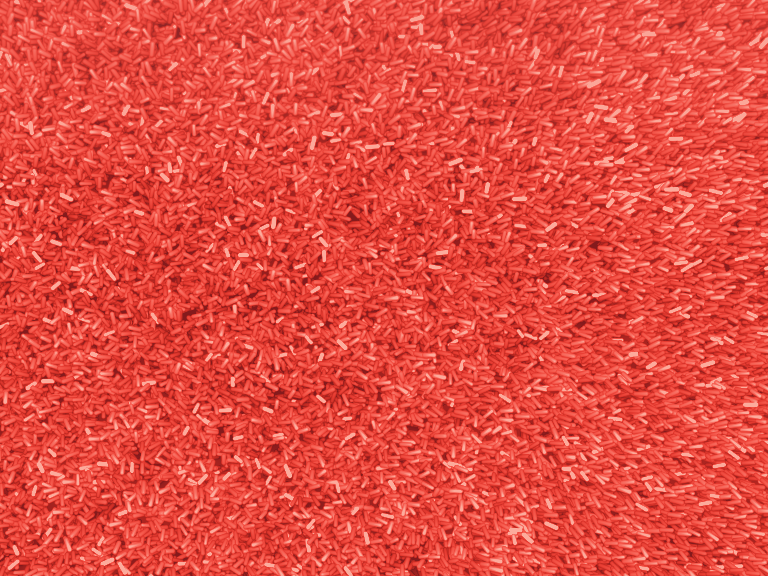
Reproduce this texture procedurally as a WebGL 2 fragment shader.

```glsl
#version 300 es
precision highp float;

#define LAYERS 7
#define CELL 0.0195
#define RADIUS 0.0037
#define SHORT_HALF 0.0040
#define LONG_HALF 0.0095
#define FAN_CENTRE vec2(0.38, 0.45)
#define FAN_PULL 1.15
#define DISORDER 0.58
#define SHADOW 0.42
#define TONE_SPREAD 0.42
#define GLINT_SHARE 0.05
#define CLUMP 0.16

uniform vec2 u_resolution;
out vec4 outColor;

vec3 hash3(ivec3 cell) {
    uvec3 v = uvec3(cell + 4096) * 1664525u + 1013904223u;
    v.x += v.y * v.z; v.y += v.z * v.x; v.z += v.x * v.y;
    v ^= v >> 16u;
    v.x += v.y * v.z; v.y += v.z * v.x; v.z += v.x * v.y;
    return vec3(v >> 8u) / 16777216.0;
}

float cornerSlope(ivec2 corner, vec2 offset) {
    float a = 6.2832 * hash3(ivec3(corner, 77)).x;
    return dot(vec2(cos(a), sin(a)), offset);
}

float gradientNoise(vec2 p) {
    ivec2 i = ivec2(floor(p));
    vec2 f = fract(p);
    vec2 w = f * f * f * (f * (f * 6.0 - 15.0) + 10.0);
    float low = mix(cornerSlope(i, f), cornerSlope(i + ivec2(1, 0), f - vec2(1, 0)), w.x);
    float high = mix(cornerSlope(i + ivec2(0, 1), f - vec2(0, 1)),
                     cornerSlope(i + ivec2(1, 1), f - vec2(1, 1)), w.x);
    return mix(low, high, w.y);
}

// Distance to a capsule about the origin; along runs from -1 at the root to 1 at the tip
float capsule(vec2 p, vec2 axis, float halfLength, float radius, out float along) {
    float t = clamp(dot(p, axis), -halfLength, halfLength);
    along = t / halfLength;
    return length(p - axis * t) - radius;
}

float rise(float a, float b, float x) {
    return clamp((x - a) / (b - a), 0.0, 1.0);
}

vec3 redRamp(float tone) {
    vec3 c = mix(vec3(0.52, 0.10, 0.11), vec3(0.62, 0.13, 0.12), rise(0.0, 0.06, tone));
    c = mix(c, vec3(0.75, 0.16, 0.13), rise(0.06, 0.22, tone));
    c = mix(c, vec3(0.90, 0.23, 0.19), rise(0.22, 0.46, tone));
    c = mix(c, vec3(0.96, 0.34, 0.29), rise(0.46, 0.71, tone));
    c = mix(c, vec3(0.97, 0.45, 0.40), rise(0.71, 0.90, tone));
    return mix(c, vec3(0.99, 0.67, 0.61), rise(0.90, 1.02, tone));
}

// Paint one layer of fibres over the tone beneath it
float fibreLayer(vec2 p, int layer, float soft, float under) {
    float height = float(layer) / float(LAYERS - 1);
    vec2 q = p / CELL + hash3(ivec3(layer, 9, 31)).xy;
    ivec2 home = ivec2(floor(q));
    float tone = under;
    for (int y = 1; y >= -1; y--)
    for (int x = -1; x <= 1; x++) {
        ivec2 cell = home + ivec2(x, y);
        vec3 place = hash3(ivec3(cell, layer));
        vec3 look = hash3(ivec3(cell, layer + 40));
        vec2 offset = (q - vec2(cell) - place.xy) * CELL;
        vec2 root = p - offset;

        // Fibres lean outwards from the fan centre, with random scatter
        float a = 6.2832 * place.z;
        vec2 lean = FAN_PULL * (root - FAN_CENTRE) + DISORDER * vec2(cos(a), sin(a));
        lean.y *= 0.8;
        float reach = length(lean) + 0.001;
        vec2 axis = lean / reach;
        float halfLength = mix(SHORT_HALF, LONG_HALF, clamp(reach * 0.75 + 0.5 * look.y - 0.1, 0.0, 1.0));
        float radius = RADIUS * (0.85 + 0.3 * look.z) * (1.0 + 0.12 * smoothstep(0.6, 1.0, root.y));

        // Soft shadow falling below the fibre
        float along;
        float d = capsule(offset + vec2(-0.0006, 0.0022), axis, halfLength, radius, along);
        tone *= 1.0 - SHADOW * smoothstep(0.0018, -0.0025, d);

        // Rounded body, brighter towards the tip
        d = capsule(offset, axis, halfLength, radius, along);
        float edge = clamp(1.0 + d / radius, 0.0, 1.0);
        float body = mix(0.22, 0.70, height) + TONE_SPREAD * (look.x - 0.5);
        body += 0.09 * along + 0.12 - 0.34 * edge * edge;
        body += 0.28 * height * step(1.0 - GLINT_SHARE, look.x);
        tone = mix(tone, body, smoothstep(soft, -soft, d));
    }
    return tone;
}

void main() {
    vec2 p = gl_FragCoord.xy / u_resolution.y;
    float far = smoothstep(0.6, 1.0, p.y);
    float soft = 0.75 / u_resolution.y + 0.0012 * far;

    float tone = 0.04;
    for (int layer = 0; layer < LAYERS; layer++)
        tone = fibreLayer(p, layer, soft, tone);

    // Clumps and broad unevenness of the pile
    tone += CLUMP * gradientNoise(p * 14.0) + 0.10 * gradientNoise(p * 3.0 + 5.0);
    tone += 0.05 * smoothstep(0.2, 1.2, p.x) - 0.01;

    // Slight pale haze over the far edge
    vec3 color = mix(redRamp(tone), vec3(0.92, 0.46, 0.44), 0.12 * far);
    outColor = vec4(color, 1.0);
}
```
